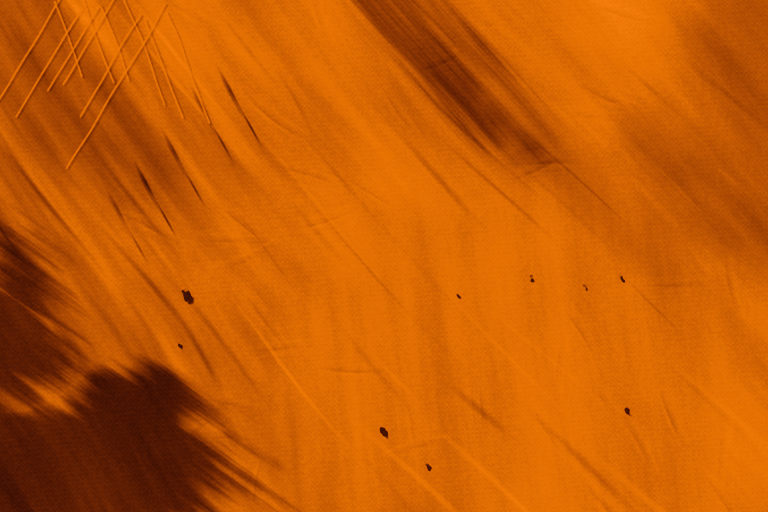
Give the GLSL for this texture, as a Shadertoy shader.

```glsl
// Burnt-orange paint brushed diagonally over canvas, with scratches and dark smears.

float hash(vec2 p) {
    vec3 q = fract(p.xyx * 0.1031);
    q += dot(q, q.yzx + 33.33);
    return fract((q.x + q.y) * q.z);
}

float noise(vec2 p) {
    vec2 i = floor(p), f = fract(p);
    f *= f * (3.0 - 2.0 * f);
    return mix(mix(hash(i), hash(i + vec2(1, 0)), f.x),
               mix(hash(i + vec2(0, 1)), hash(i + vec2(1, 1)), f.x), f.y);
}

float fbm(vec2 p) {
    float sum = 0.0, weight = 0.5;
    for (int i = 0; i < 5; i++) {
        sum += weight * noise(p);
        p = mat2(1.6, 1.2, -1.2, 1.6) * p + 7.3;
        weight *= 0.5;
    }
    return sum;
}

// Local frame with x along the brush direction
vec2 turn(vec2 p, float degrees) {
    float a = radians(degrees);
    return vec2(dot(p, vec2(cos(a), sin(a))), dot(p, vec2(-sin(a), cos(a))));
}

// Bristle lines, centred on zero
float streaks(vec2 p, float degrees, float fineness) {
    vec2 q = turn(p, degrees) * vec2(1.6, fineness) + 40.0;
    float sum = 0.0, weight = 0.36;
    for (int i = 0; i < 5; i++) {
        sum += weight * noise(q);
        q = q * vec2(1.7, 1.9) + 17.0;
        weight *= 0.7;
    }
    return sum - 0.5;
}

float ellipse(vec2 p, vec2 centre, vec2 radius) {
    return (length((p - centre) / radius) - 1.0) * min(radius.x, radius.y);
}

float segment(vec2 p, vec2 a, vec2 b) {
    vec2 d = b - a;
    return length(p - a - d * clamp(dot(p - a, d) / dot(d, d), 0.0, 1.0));
}

void mainImage(out vec4 fragColor, in vec2 fragCoord) {
    vec2 p = fragCoord / iResolution.y;
    float pixel = 1.0 / iResolution.y;
    float cloud = fbm(p * 4.0) - 0.5;
    vec2 bent = p + 0.05 * vec2(noise(p * 2.5), noise(p * 2.5 + 31.0));

    // Broad brushing: steep on the left, diagonal right, upright below
    float leftSide = 1.0 - smoothstep(0.25, 0.95, p.x + 0.25 * p.y + 0.4 * cloud);
    float upright = smoothstep(0.25, 0.1, ellipse(p, vec2(1.0, 0.2), vec2(0.3, 0.3)) + 0.3 * cloud);
    float brush = mix(streaks(bent, -48.0, 9.0), streaks(bent, -58.0, 11.0), leftSide);
    brush = mix(brush, 0.6 * streaks(bent, -83.0, 13.0), upright);
    float tone = 0.865 - 0.15 * leftSide + brush * (0.38 + 0.45 * leftSide) + 0.14 * cloud;
    tone -= 0.14 * smoothstep(0.2, -0.1, ellipse(p, vec2(1.45, 0.8), vec2(0.16, 0.24)) + 0.3 * cloud);

    // Long tapered strokes
    for (int i = 0; i < 55; i++) {
        vec2 id = vec2(i, 3);
        vec2 centre = vec2(hash(id) * 1.5, hash(id + 11.0));
        vec2 q = turn(bent - centre, mix(-61.0, -43.0, centre.x / 1.5) + 8.0 * hash(id + 23.0));
        float taper = 1.0 - smoothstep(0.0, 0.08 + 0.2 * hash(id + 37.0), abs(q.x));
        float width = 0.002 + 0.008 * hash(id + 41.0);
        float ink = taper * (1.0 - smoothstep(0.0, width + pixel, abs(q.y)));
        tone += ink * (hash(id + 53.0) - 0.6) * mix(0.38, 0.2, centre.x / 1.5);
    }

    // Short dabs with curved bristle ridges
    for (int i = 0; i < 42; i++) {
        vec2 id = vec2(i, 91);
        vec2 centre = vec2(0.3 + hash(id) * 1.2, hash(id + 13.0));
        vec2 q = turn(p - centre, -100.0 + 130.0 * hash(id + 29.0));
        q.y += 3.0 * q.x * q.x * (hash(id + 43.0) - 0.5);
        float ragged = 0.025 * noise(vec2(q.y * 140.0, i));
        float mask = smoothstep(0.012, -0.02, ellipse(q, vec2(0), vec2(0.075, 0.04)) + ragged);
        tone += mask * (0.16 * (noise(vec2(q.x * 9.0, q.y * 170.0) + 60.0) - 0.5) + 0.05 * (hash(id + 59.0) - 0.4));
    }

    // Dark diagonal sweep from the top edge, thinning to the right
    vec2 sweep = turn(p - vec2(0.72, 1.04), -48.0);
    float sweepEdge = abs(sweep.y) - 0.045 + 0.12 * streaks(p, -48.0, 22.0);
    float sweepInk = smoothstep(0.035, -0.03, sweepEdge) * (1.0 - smoothstep(0.35, 0.6, sweep.x + 0.5 * cloud));
    float tail = smoothstep(0.07, 0.0, abs(sweep.y - 0.03)) * smoothstep(0.3, 0.5, sweep.x) * smoothstep(1.0, 0.5, sweep.x);
    tone -= sweepInk * (0.32 - 0.7 * streaks(p, -48.0, 30.0)) + 0.13 * tail;

    // Thin dark gouges on the left
    for (int i = 0; i < 5; i++) {
        vec2 id = vec2(i, 7);
        vec2 q = turn(p - vec2(0.47 - 0.055 * float(i), 0.73 - 0.06 * float(i) + 0.1 * hash(id)), -61.0);
        float ink = smoothstep(0.011, 0.001, abs(q.y) + 0.012 * noise(q * vec2(20, 180) + 50.0));
        tone -= 0.5 * ink * smoothstep(0.11, 0.03, abs(q.x)) * (0.5 + 0.5 * hash(id + 5.0));
    }

    // Dry-brushed brown smear in the lower left corner
    float smear = ellipse(p, vec2(0.02, 0.35), vec2(0.12, 0.21));
    smear = min(smear, ellipse(p, vec2(0.28, 0.2), vec2(0.14, 0.055)));
    smear = min(smear, ellipse(p, vec2(0.08, 0.05), vec2(0.4, 0.18)));
    smear += 0.13 * cloud + 0.16 * streaks(p, -35.0, 22.0);
    tone = mix(tone, 0.28 + 0.3 * brush + 0.15 * cloud, 0.95 * smoothstep(0.035, -0.035, smear));

    // Crossed scratches near the top left, light with a shaded side
    for (int i = 0; i < 12; i++) {
        float k = float(i / 2), side = float(i % 2);
        vec2 id = vec2(i, 19);
        vec2 start = vec2(0.11 + 0.041 * k + 0.02 * hash(id), 1.01 - 0.05 * hash(id + 3.0));
        vec2 heading = mix(vec2(-0.52, -0.85), vec2(0.35, -0.93), side);
        vec2 end = start + heading * (0.14 + 0.28 * hash(id + 9.0) * hash(id + 15.0) + 0.02 * k * (1.0 - side));
        vec2 wobble = p + 0.008 * vec2(noise(p * 12.0 + k), 0.0);
        float groove = segment(wobble, start, end);
        float shade = segment(wobble + vec2(-0.004, 0.002), start, end);
        tone -= 0.12 * smoothstep(0.003 + pixel, 0.0, shade);
        tone = mix(tone, 0.97, 0.75 * smoothstep(0.0015 + pixel, 0.0005, groove));
    }

    // Scattered dark specks
    for (int i = 0; i < 9; i++) {
        vec2 id = vec2(i, 77);
        vec2 q = turn(p - vec2(0.25 + 1.1 * hash(id), 0.02 + 0.5 * hash(id + 21.0)), -55.0);
        float size = 0.003 + 0.007 * pow(hash(id + 33.0), 3.0);
        float speck = length(q * vec2(0.6, 1.2)) - size + 0.006 * (noise(p * 160.0) - 0.5);
        tone = mix(tone, 0.2, 0.9 * smoothstep(pixel, -pixel, speck));
    }

    // Canvas weave and fine grain
    vec2 thread = turn(p, 4.0) * 690.0;
    tone += 0.016 * (sin(thread.x) * sin(thread.y) + sin(thread.y) * 0.5);
    tone += 0.05 * (noise(p * 260.0) - 0.5);

    // Soft shoulder, then the brown to orange ramp
    tone = clamp(tone - 0.5 * max(tone - 0.88, 0.0), 0.12, 1.0);
    fragColor = vec4(tone, 0.52 * pow(tone, 1.5), 0.01 + 0.06 * smoothstep(0.9, 1.0, tone), 1.0);
}
```
